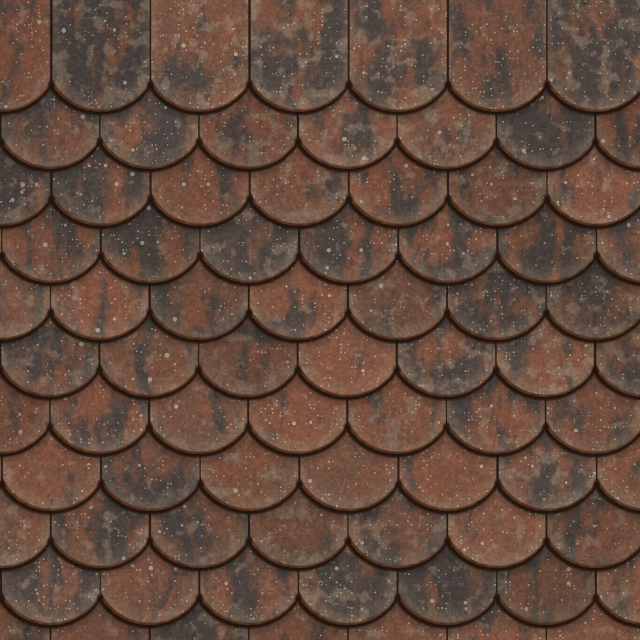
A WebGL 2 fragment shader for this texture:

```glsl
#version 300 es
precision highp float;

uniform vec2 u_resolution;
out vec4 outColor;

// Layout, in canvas units
const float TILE_WIDTH = 0.1549;
const float ROW_PITCH = 0.0891;
const float FIRST_JOINT = 0.0794;
const float FIRST_TIP = 0.824;      // lowest point of the top course
const float ARC_RADIUS = 0.0915;
const float ROW_JITTER = 0.022;     // sideways shift of a course, in tiles
const float RIM_WIDTH = 0.0048;
const float SHADOW_SOFTNESS = 0.0055;
const vec2 TO_LIGHT = vec2(0.0016, 0.0014);

// Clay and weathering
const vec3 CLAY = vec3(0.475, 0.305, 0.235);
const vec3 BROWN = vec3(0.40, 0.30, 0.245);
const vec3 SLATE = vec3(0.265, 0.245, 0.235);
const vec3 DUST = vec3(0.53, 0.455, 0.385);
const vec3 SPECK = vec3(0.70, 0.67, 0.61);
const vec3 RIM = vec3(0.32, 0.195, 0.125);
const vec3 GAP = vec3(0.12, 0.07, 0.045);
const float SPECK_DENSITY = 0.17;

struct Tile {
    vec2 id;
    vec2 local;   // x from the tile axis, y above its tip
    float joint;  // index of the nearest joint
    float edge;   // signed distance to the rounded end, negative inside
};

float hash(vec2 p) {
    vec3 q = fract(p.xyx * vec3(0.1031, 0.1030, 0.0973));
    q += dot(q, q.yzx + 33.33);
    return fract((q.x + q.y) * q.z);
}

vec2 gradient(vec2 cell) {
    float angle = 6.28318 * hash(cell);
    return vec2(cos(angle), sin(angle));
}

// Gradient noise, roughly -0.7 to 0.7
float noise(vec2 p) {
    vec2 i = floor(p), f = p - i;
    vec2 u = f * f * f * (f * (f * 6.0 - 15.0) + 10.0);
    vec2 e = vec2(1.0, 0.0);
    float low = mix(dot(gradient(i), f), dot(gradient(i + e), f - e), u.x);
    float high = mix(dot(gradient(i + e.yx), f - e.yx), dot(gradient(i + 1.0), f - 1.0), u.x);
    return mix(low, high, u.y);
}

float fbm(vec2 p) {
    float sum = 0.0, gain = 1.0;
    for (int i = 0; i < 4; i++) {
        sum += gain * noise(p);
        p = p * 2.03 + 17.3;
        gain *= 0.55;
    }
    return sum;
}

Tile tileAt(vec2 p, float row) {
    float shift = 0.5 * mod(row, 2.0) + ROW_JITTER * (hash(vec2(row, 7.0)) - 0.5);
    float column = (p.x - FIRST_JOINT) / TILE_WIDTH + shift;
    vec2 local = vec2((fract(column) - 0.5) * TILE_WIDTH, p.y - FIRST_TIP + row * ROW_PITCH);
    float edge = length(vec2(local.x, min(local.y - ARC_RADIUS, 0.0))) - ARC_RADIUS;
    return Tile(vec2(floor(column), row) + 20.0, local, floor(column + 0.5), edge);
}

// Pale mineral grains, one candidate per cell
float specks(vec2 p, float cells, float density, float px) {
    vec2 cell = floor(p * cells);
    vec2 center = 0.3 + 0.4 * vec2(hash(cell + 3.1), hash(cell + 57.7));
    float radius = mix(0.10, 0.28, hash(cell + 91.3)) / cells;
    float dist = length(fract(p * cells) - center) / cells;
    float dot_ = 1.0 - smoothstep(radius - 0.5 * px, radius + 0.5 * px, dist);
    return dot_ * step(hash(cell + 11.9), density);
}

vec3 weatheredClay(Tile t, vec2 p, float px) {
    vec2 seed = t.id * vec2(13.7, 9.1);
    float tone = hash(t.id), soot = hash(t.id + 41.0);
    vec3 color = mix(CLAY, BROWN, clamp(0.75 * tone + 0.7 * fbm(p * 22.0 + seed), 0.0, 1.0));

    // Kiln-dark clouds, drawn out down the slope
    float cloud = fbm(t.local * vec2(21.0, 9.0) + seed) + 0.25 * fbm(p * vec2(70.0, 45.0));
    float bias = mix(-0.38, 0.38, soot) + 0.12 * smoothstep(0.55, 0.75, p.y);
    color = mix(color, SLATE, 0.9 * smoothstep(-0.15, 0.45, cloud + bias));

    // Dust along the rounded end, lichen on some tiles
    float dust = smoothstep(-0.034, -0.006, t.edge) * (0.5 + 0.5 * fbm(p * 30.0));
    color = mix(color, DUST, clamp(0.75 * dust, 0.0, 0.6));
    float lichen = smoothstep(0.3, 0.75, fbm(p * 38.0 + seed) + 0.35 * hash(t.id + 73.0));
    color = mix(color, DUST, 0.55 * lichen);

    // Grain and specks
    color *= 1.0 + 0.16 * noise(p * 190.0) + 0.12 * noise(p * 85.0);
    float density = SPECK_DENSITY * clamp(0.75 + 1.3 * fbm(p * 16.0 + seed), 0.15, 1.8);
    float grains = max(0.65 * specks(p, 170.0, density, px), 0.7 * specks(p, 75.0, 0.25 * density, px));
    return mix(color, SPECK, grains) * mix(0.93, 1.09, hash(t.id + 5.0));
}

void main() {
    vec2 p = gl_FragCoord.xy / u_resolution;
    float px = 1.0 / min(u_resolution.x, u_resolution.y);

    // Topmost course covering this point
    float row = max(ceil((FIRST_TIP - p.y) / ROW_PITCH), 0.0);
    Tile t = tileAt(p, row);
    if (t.edge > 0.0) t = tileAt(p, ++row);
    vec3 color = weatheredClay(t, p, px);

    // Thick rim, wider on the side away from the light
    float rimWidth = RIM_WIDTH * (1.0 - 0.5 * t.local.x / TILE_WIDTH);
    float rim = smoothstep(-rimWidth - px, -rimWidth + px, t.edge);
    vec3 rimColor = RIM * (1.0 + 0.35 * noise(p * 90.0));
    color = mix(color, mix(rimColor, GAP, smoothstep(-0.0025, 0.0, t.edge)), rim);

    // Joints and the dark notch where two tiles part
    float side = 0.5 * TILE_WIDTH - abs(t.local.x);
    float gapWidth = mix(0.0005, 0.0017, hash(vec2(t.joint, row) + 30.0));
    float gap = 1.0 - smoothstep(gapWidth - 0.5 * px, gapWidth + px, side);
    float notchHeight = ARC_RADIUS - sqrt(ARC_RADIUS * ARC_RADIUS - 0.25 * TILE_WIDTH * TILE_WIDTH);
    float notch = 1.0 - smoothstep(0.002, 0.008, length(vec2(side, 0.7 * (t.local.y - notchHeight))));
    color = mix(color, GAP, max(0.85 * gap, 0.9 * notch));

    // Shadow from the course above
    if (row > 0.0) {
        float above = tileAt(p + TO_LIGHT, row - 1.0).edge;
        float shadow = 1.0 - smoothstep(0.0, SHADOW_SOFTNESS, above);
        color *= 1.0 - 0.22 * (1.0 - smoothstep(0.0, 0.02, above));
        color = mix(color, GAP, 0.92 * shadow);
    }
    outColor = vec4(color, 1.0);
}
```
